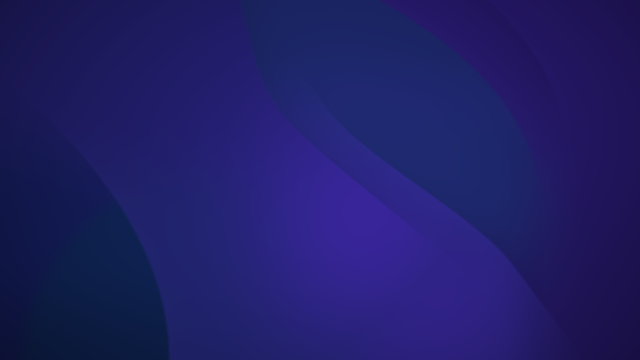
This background is drawn by a WebGL 1 fragment shader. Its source:

```glsl
precision highp float;

uniform vec2 u_resolution;

#define INDIGO vec3(0.136, 0.122, 0.438)
#define BLUE vec3(0.125, 0.146, 0.440)
#define VIOLET vec3(0.222, 0.147, 0.610)
#define TEAL vec3(0.122, 0.168, 0.455)
#define PURPLE vec3(0.160, 0.104, 0.455)
#define NAVY vec3(0.080, 0.115, 0.365)
#define DEEP_TEAL vec3(0.062, 0.146, 0.350)
#define VIGNETTE 0.25
#define EDGE_SOFTNESS 0.006
#define SHADOW_WIDTH 0.07

// Elliptical falloff around a centre
float glow(vec2 p, vec2 centre, vec2 radius) {
  vec2 d = (p - centre) / radius;
  return exp(-dot(d, d));
}

// Smooth coverage of the positive side of an edge
float cover(float d) {
  return smoothstep(-EDGE_SOFTNESS, EDGE_SOFTNESS, d);
}

// Shade that decays away from the positive side of an edge
float shade(float d) {
  return cover(d) * exp(-max(d, 0.0) / SHADOW_WIDTH);
}

// Edge curves: x position for a depth measured down from the top
float ribbonEdge(float depth) {
  return 0.667 + 0.23 * depth + 0.05 * log(1.0 + exp((depth - 0.3) / 0.05));
}

float leafLeftEdge(float depth) {
  return 0.683 + 0.75 * depth + 0.19 * smoothstep(0.30, 0.74, depth);
}

float leafRightEdge(float depth) {
  return 1.508 - 1.3 * pow(max(0.66 - depth, 0.0), 2.53);
}

float outerEdge(float depth) {
  float d = max(0.4 - depth, 0.0);
  return 1.565 - 1.32 * d * d;
}

float hillEdge(float depth) {
  return 0.47 - 0.746 * (1.0 - depth) * (1.0 - depth);
}

void main() {
  vec2 uv = gl_FragCoord.xy / u_resolution;
  vec2 p = vec2((gl_FragCoord.x - 0.5 * u_resolution.x) / u_resolution.y + 0.889, 1.0 - uv.y);
  float depth = p.y;

  // Base panel with blue foot and violet glow
  vec3 base = mix(INDIGO, BLUE, smoothstep(0.3, 0.7, depth));
  float light = glow(p, vec2(1.03, 0.62), vec2(0.36, 0.40));
  light = max(light, 0.85 * glow(p, vec2(1.26, 0.88), vec2(0.40, 0.40)));
  base = mix(base, VIOLET, light);

  // Lower left hill with a round overlap
  float hill = hillEdge(depth) - p.x;
  float disc = 0.58 - length(p - vec2(0.62, 1.04));
  float discMask = smoothstep(-0.02, 0.05, disc);
  base = mix(base, BLUE, 0.25 * smoothstep(-0.03, 0.08, disc) * (1.0 - smoothstep(0.5, 0.9, p.x)));
  vec3 hillColor = mix(NAVY, base, 0.25 * exp(-max(hill, 0.0) / 0.15));
  hillColor = mix(hillColor, DEEP_TEAL, discMask);
  hillColor *= 1.0 - 0.12 * smoothstep(0.7, 1.0, depth);
  float hillFade = smoothstep(0.2, 0.6, depth);
  vec3 color = mix(base, hillColor, cover(hill) * hillFade);
  color += vec3(0.010, 0.010, 0.022) * shade(-hill) * hillFade;

  // Ribbon that dissolves into the glow
  float ribbon = p.x - ribbonEdge(depth);
  float ribbonFade = 1.0 - smoothstep(0.48, 0.78, depth);
  vec3 ribbonColor = mix(TEAL * 0.96, mix(TEAL, VIOLET, 0.6), smoothstep(0.12, 0.55, depth));
  ribbonColor *= 1.0 - 0.08 * shade(ribbon);
  color = mix(color, ribbonColor, cover(ribbon) * ribbonFade);

  // Leaf between two curves, turning purple toward its foot
  float leaf = p.x - leafLeftEdge(depth);
  float leafFade = smoothstep(0.08, 0.42, depth);
  vec3 leafColor = mix(TEAL, PURPLE * 0.95, smoothstep(0.52, 0.95, depth));
  leafColor *= 1.0 - 0.05 * shade(leaf);
  color += vec3(0.008, 0.010, 0.018) * shade(-leaf) * leafFade;
  color = mix(color, leafColor, cover(leaf) * leafFade);

  // Purple field on the right and its faint outer fold
  float field = p.x - leafRightEdge(depth);
  float fieldMask = mix(cover(field), smoothstep(-0.14, 0.14, field), smoothstep(0.2, 0.65, depth));
  vec3 fieldColor = PURPLE + vec3(0.010, 0.009, 0.016) * shade(field);
  float fold = p.x - outerEdge(depth);
  float foldFade = 1.0 - smoothstep(0.15, 0.4, depth);
  fieldColor *= 1.0 - 0.06 * shade(-fold) * foldFade;
  fieldColor += vec3(0.006, 0.0, 0.010) * cover(fold) * foldFade;
  fieldColor *= 1.0 - 0.08 * smoothstep(0.3, 0.8, depth);
  color = mix(color, fieldColor, fieldMask);

  // Vignette
  vec2 q = (uv * 2.0 - 1.0) * vec2(1.0, 0.7);
  color *= 1.0 - VIGNETTE * dot(q, q);
  gl_FragColor = vec4(color, 1.0);
}
```
